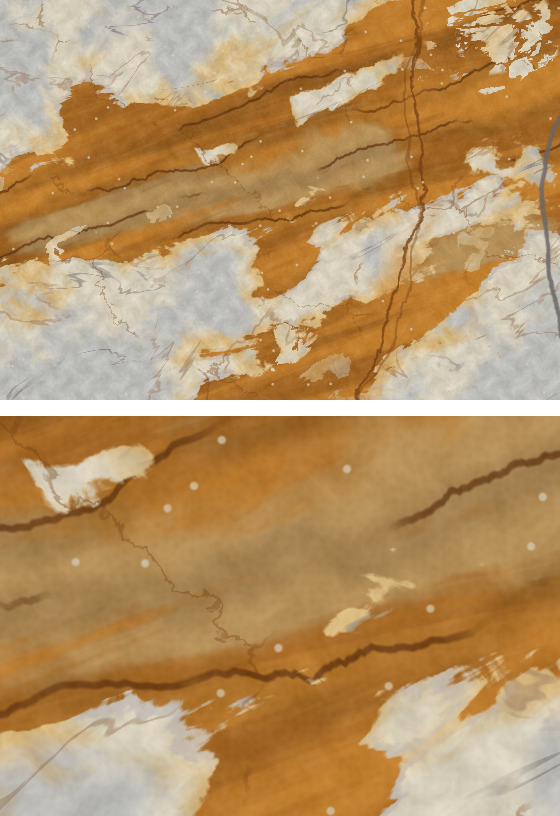
Top: the whole. Bottom: its middle third, enlarged.
Give the GLSL for this texture, as a Shadertoy shader.

```glsl
const vec3 OCHRE = vec3(0.76, 0.50, 0.19);
const vec3 DARK_OCHRE = vec3(0.62, 0.39, 0.14);
const vec3 TAN = vec3(0.72, 0.58, 0.37);
const vec3 CREAM = vec3(0.84, 0.71, 0.48);
const vec3 IVORY = vec3(0.84, 0.81, 0.73);
const vec3 GREY = vec3(0.73, 0.73, 0.72);
const vec3 RUST = vec3(0.45, 0.24, 0.08);
const vec3 SLATE = vec3(0.42, 0.40, 0.40);

vec2 hash22(vec2 p) {
    vec3 q = fract(p.xyx * vec3(0.1031, 0.1030, 0.0973));
    q += dot(q, q.yzx + 33.33);
    return fract((q.xx + q.yz) * q.zy);
}

// Rotated, folded sine octaves, centred on zero
float layeredSines(vec2 p) {
    mat2 turn = mat2(0.8, 0.6, -0.6, 0.8);
    float sum = 0.0, amp = 0.5;
    for (int i = 0; i < 6; i++) {
        p += 0.55 * sin(p.yx * 1.1 + vec2(float(i), 2.3));
        sum += amp * sin(p.x + 1.3) * cos(p.y);
        p = turn * p * 1.9;
        amp *= 0.56;
    }
    return sum;
}

// Nearest distance, gap to the second nearest, cell id
vec3 cellular(vec2 p) {
    vec2 base = floor(p);
    float near = 9.0, second = 9.0, id = 0.0;
    for (int y = -1; y <= 1; y++)
    for (int x = -1; x <= 1; x++) {
        vec2 cell = base + vec2(x, y);
        vec2 rnd = hash22(cell + 50.0);
        float d = length(cell + 0.1 + 0.8 * rnd - p);
        if (d < near) { second = near; near = d; id = fract(rnd.x * 17.0 + rnd.y * 5.0); }
        else second = min(second, d);
    }
    return vec3(near, second - near, id);
}

// Capsule whose radius changes from end to end
float taper(vec2 p, vec2 a, vec2 b, float ra, float rb) {
    vec2 ab = b - a;
    float h = clamp(dot(p - a, ab) / dot(ab, ab), 0.0, 1.0);
    return length(p - a - ab * h) - mix(ra, rb, h);
}

float stroke(float offset, float width) {
    return 1.0 - smoothstep(width * 0.25, width, abs(offset));
}

float ochreBands(vec2 p) {
    float d = taper(p, vec2(-0.1, 0.39), vec2(1.3, 0.84), 0.12, 0.25);
    d = min(d, taper(p, vec2(1.0, 0.66), vec2(1.45, 0.56), 0.11, 0.09));
    d = min(d, taper(p, vec2(0.57, -0.05), vec2(1.0, 0.22), 0.12, 0.08));
    d = min(d, taper(p, vec2(1.0, 0.22), vec2(1.25, 0.39), 0.08, 0.04));
    d = min(d, taper(p, vec2(0.71, 0.37), vec2(0.68, 0.25), 0.07, 0.02));
    return min(d, taper(p, vec2(0.235, 0.83), vec2(0.24, 0.62), 0.02, 0.07));
}

float paleInclusions(vec2 p) {
    float d = taper(p, vec2(0.75, 0.73), vec2(0.98, 0.84), 0.018, 0.022);
    d = min(d, taper(p, vec2(0.52, 0.615), vec2(0.56, 0.64), 0.025, 0.015));
    d = min(d, taper(p, vec2(0.61, 0.78), vec2(0.68, 0.83), 0.03, 0.02));
    return min(d, taper(p, vec2(1.20, 0.61), vec2(1.32, 0.56), 0.035, 0.04));
}

vec3 paleStone(vec2 p, vec2 flow, float d, float cloud, float fine) {
    vec3 col = mix(CREAM, IVORY, smoothstep(-0.02, 0.08, d + 0.13 * cloud));
    col = mix(col, GREY, 0.95 * smoothstep(0.05, 0.19, d - 0.22 * cloud));
    float patches = smoothstep(-0.1, 0.3, layeredSines(p * 9.0 + 4.0));
    float streak = layeredSines(flow * vec2(4.0, 13.0) + 2.0);
    col = mix(col, SLATE, 0.45 * patches * stroke(streak, 0.035));
    float vein = layeredSines(flow * vec2(6.0, 10.0) + 9.0);
    col = mix(col, vec3(0.60, 0.47, 0.37), 0.45 * (1.0 - patches) * stroke(vein, 0.04));
    return col + 0.07 * fine;
}

vec3 ochreStone(vec2 p, vec2 flow, float fine) {
    float strata = layeredSines(flow * vec2(2.5, 26.0));
    float tanShape = taper(p, vec2(0.12, 0.42), vec2(0.92, 0.63), 0.02, 0.055);
    tanShape = min(tanShape, taper(p, vec2(1.02, 0.29), vec2(1.3, 0.41), 0.02, 0.04));
    vec3 col = mix(DARK_OCHRE, OCHRE, smoothstep(-0.4, 0.35, strata));
    col = mix(col, TAN, 0.9 * (1.0 - smoothstep(-0.03, 0.04, tanShape + 0.1 * strata)));
    // Broken seams fanning out along the bedding
    for (int i = 0; i < 4; i++) {
        float k = float(i);
        float level = 0.28 + 0.07 * k - flow.x * (0.06 - 0.03 * k);
        float bend = 0.035 * layeredSines(vec2(flow.x * 11.0, k * 5.0));
        float broken = smoothstep(-0.15, 0.2, layeredSines(vec2(flow.x * 8.0 + k, k * 3.0)));
        col = mix(col, RUST * 0.9, 0.7 * broken * stroke(flow.y - level - bend, 0.005));
        col *= 1.0 - 0.1 * stroke(flow.y - level - bend + 0.012, 0.035);
    }
    return col + 0.04 * fine;
}

void mainImage(out vec4 fragColor, in vec2 fragCoord) {
    vec2 p = fragCoord / iResolution.y;
    float soft = 0.004 + 0.7 / iResolution.y;
    vec2 flow = vec2(dot(p, vec2(0.952, 0.305)), dot(p, vec2(-0.305, 0.952)));
    float cloud = layeredSines(p * 12.0 + 3.0);
    float fine = layeredSines(p * 75.0);
    float ripple = layeredSines(flow * vec2(7.0, 21.0));
    vec2 warped = p + 0.05 * vec2(cloud, layeredSines(p * 13.0 + 8.0));

    // Ochre beds, interrupted by lenses and broken fragments
    float d = ochreBands(warped) + 0.085 * ripple + 0.012 * fine;
    float lens = paleInclusions(warped) + 0.035 * ripple + 0.01 * fine;
    vec3 chip = cellular(flow * vec2(10.0, 15.0) + 1.2 * vec2(cloud, ripple) + 0.25 * fine);
    float density = 0.04 + 0.62 * (1.0 - smoothstep(0.04, 0.24, length(p - vec2(1.23, 0.9))));
    float fragment = smoothstep(0.14, 0.24, chip.y) * smoothstep(-0.03, 0.03, chip.z - 1.0 + density);
    float ochre = (1.0 - smoothstep(-soft, soft, d)) * smoothstep(-soft, soft, lens) * (1.0 - fragment);

    float depth = d > 0.0 ? d : max(-lens, 0.0) * 2.0 + 0.03 * fragment;
    vec3 col = mix(paleStone(p, flow, depth, cloud, fine), ochreStone(warped, flow, fine), ochre);

    // Lilac rim along parts of the boundary
    float rim = stroke(d - 0.008, 0.014) * smoothstep(0.0, 0.25, cloud);
    col = mix(col, vec3(0.73, 0.70, 0.69), 0.6 * rim);

    // Rust cracks with a stained halo
    float crack = p.x - 0.9 - 0.43 * p.y + 0.3 * p.y * p.y - 0.03 * cloud;
    col = mix(col, OCHRE, 0.45 * stroke(crack, 0.07) * smoothstep(-0.2, 0.2, ripple));
    col = mix(col, RUST, 0.75 * stroke(crack - 0.006 * fine, 0.006));
    col = mix(col, RUST, 0.4 * stroke(crack - 0.035 * sin(p.y * 7.0), 0.005));
    float joint = cellular(warped * 3.3 + 0.04 * fine).y;
    col = mix(col, RUST, 0.35 * stroke(joint, 0.02) * smoothstep(-0.05, 0.25, cloud));

    // Dark slate vein near the right side
    float slate = p.x - 1.36 - 0.6 * (p.y - 0.45) * (p.y - 0.45) - 0.015 * cloud;
    col = mix(col, SLATE, 0.85 * stroke(slate, 0.009) * (1.0 - smoothstep(0.7, 0.74, p.y)));

    // Pale mineral specks and fine grain
    vec3 speck = cellular(p * 42.0);
    col = mix(col, IVORY, 0.7 * step(0.95, speck.z) * (1.0 - smoothstep(0.08, 0.2, speck.x)));
    col += 0.03 * (cellular(p * 130.0).x - 0.45);
    fragColor = vec4(clamp(col, 0.0, 1.0), 1.0);
}
```
